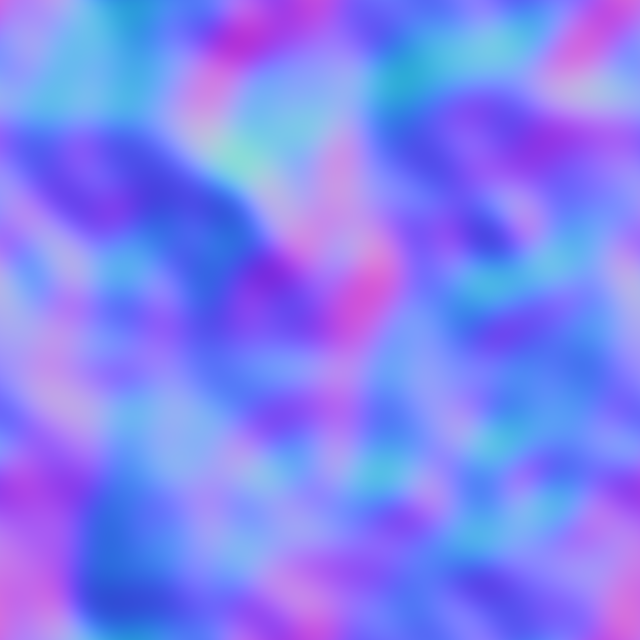
Reproduce this texture map procedurally as a Shadertoy shader.

```glsl
// Seamless tangent-space normal map of a soft, lumpy surface.
// The height is a sum of sine waves with whole-number wave vectors, so it tiles;
// its slope is summed analytically and packed into colour as a unit normal.

const float WAVES = 72.0;

float hash(float n) {
    return fract(sin(n * 12.9898 + 4.137) * 43758.547);
}

// Slope of the layered waves: broad swells first, finer ripples later
vec2 surfaceSlope(vec2 uv) {
    vec2 slope = vec2(0.0);
    for (float i = 0.0; i < WAVES; i++) {
        float rank = (i + 0.5) / WAVES;
        float frequency = 2.0 + 9.0 * rank * rank;
        float angle = i * 2.39996;    // golden angle spreads the directions
        vec2 wave = round(frequency * vec2(cos(angle), sin(angle)));
        float steepness = 0.094 / (1.0 + 0.015 * frequency * frequency);
        float phase = dot(wave, uv) + hash(i);
        slope += steepness * normalize(wave) * cos(6.28319 * phase);
    }
    return slope;
}

void mainImage(out vec4 fragColor, in vec2 fragCoord) {
    vec2 uv = fragCoord / iResolution.y;
    vec3 normal = normalize(vec3(-surfaceSlope(uv), 1.0));

    // Pack the -1..1 components into 0..1 colour
    fragColor = vec4(0.5 + 0.5 * normal, 1.0);
}
```
